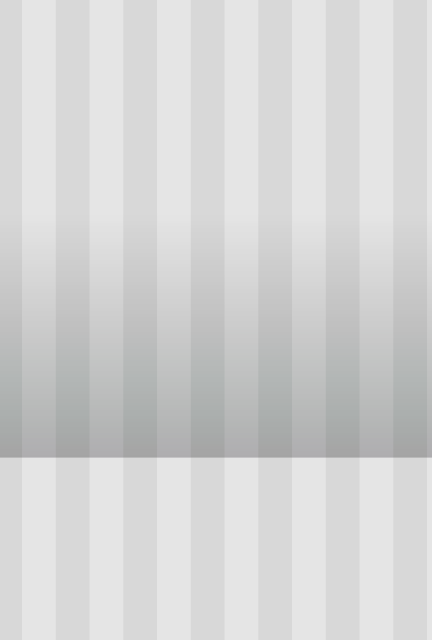
This pattern is drawn by a Shadertoy shader. Its source:

```glsl
// Pale grey vertical stripes crossed by one horizontal shadow that deepens
// downward and ends in a hard edge. Stripes are a folded repeat in x; the
// shadow is a finely stepped ramp in y with faint green and violet tints.

const float STRIPE_PAIRS  = 6.4;     // light + dark pairs across the canvas
const float FIRST_EDGE    = 0.051;   // left edge of the first light stripe
const float SHADOW_TOP    = 0.668;   // where the shadow starts to fade in
const float SHADOW_BOTTOM = 0.285;   // its hard lower edge
const float SHADOW_DEPTH  = 0.242;   // darkening at the lower edge
const float SHADOW_STEPS  = 44.0;    // fine tonal bands within the ramp
const float STEP_AMOUNT   = 0.6;     // 0 = smooth ramp, 1 = full bands

const vec3 LIGHT_GREY  = vec3(0.898);
const vec3 DARK_GREY   = vec3(0.847);
const vec3 GREEN_TINT  = vec3(-0.008, 0.006, 0.002);
const vec3 VIOLET_TINT = vec3(0.002, -0.002, 0.006);

// Antialiased coverage from a signed distance, positive inside.
float coverage(float dist, float pixel) {
    return clamp(dist / pixel + 0.5, 0.0, 1.0);
}

// 1 on light stripes, 0 on dark ones.
float lightStripe(float x, float pixel) {
    float phase = (x - FIRST_EDGE) * STRIPE_PAIRS;
    float fromCentre = abs(fract(phase + 0.25) - 0.5);
    return coverage(0.25 - fromCentre, pixel * STRIPE_PAIRS);
}

// Shadow strength, 0 at its top and 1 at its bottom, in slight bands.
float shadowRamp(float y) {
    float ramp = clamp((SHADOW_TOP - y) / (SHADOW_TOP - SHADOW_BOTTOM), 0.0, 1.0);
    float stepped = floor(ramp * SHADOW_STEPS + 0.5) / SHADOW_STEPS;
    return mix(ramp, stepped, STEP_AMOUNT);
}

void mainImage(out vec4 fragColor, in vec2 fragCoord) {
    vec2 uv = fragCoord / iResolution.xy;
    vec2 pixel = 1.0 / iResolution.xy;

    // Stripes
    float light = lightStripe(uv.x, pixel.x);
    vec3 stripes = mix(DARK_GREY, LIGHT_GREY, light);

    // Shadow, green in its lower half and violet at the very bottom
    float ramp = shadowRamp(uv.y);
    float green = smoothstep(0.45, 0.65, ramp) * (1.0 - smoothstep(0.85, 1.0, ramp));
    float violet = smoothstep(0.85, 0.97, ramp);
    vec3 shaded = stripes * (1.0 - SHADOW_DEPTH * ramp);
    shaded += GREEN_TINT * green * mix(1.0, 0.4, light);
    shaded += VIOLET_TINT * violet * light;

    // Hard lower edge
    float above = coverage(uv.y - SHADOW_BOTTOM, pixel.y);
    fragColor = vec4(mix(stripes, shaded, above), 1.0);
}
```
